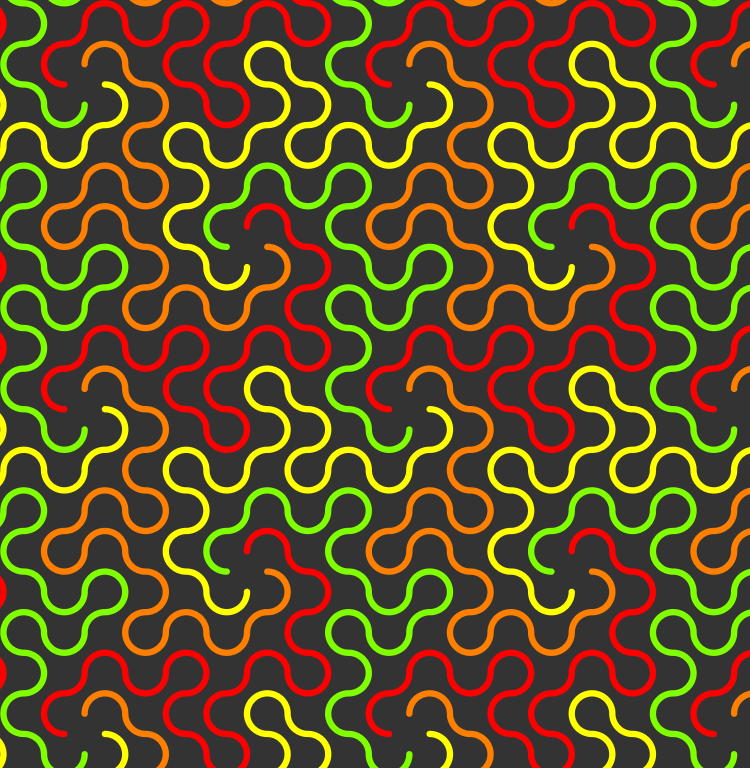
This pattern is drawn by a WebGL 2 fragment shader. Its source:

```glsl
#version 300 es
precision highp float;

uniform vec2 u_resolution;
out vec4 outColor;

// Distance to a quarter arc of radius 0.5 that enters along heading and leaves along next
float quarterArc(vec2 q, vec2 heading, vec2 next) {
    if (dot(q, heading) > 0.0 && dot(q, next) < 0.0) return abs(length(q) - 0.5);
    return min(length(q - 0.5 * heading), length(q + 0.5 * next));
}

// Distance to a rounded paper-folding curve, repeated every 8 cells
float foldedCurve(vec2 p, vec2 heading) {
    float dist = 8.0;
    vec2 corner = vec2(0.0);
    // The bit above the lowest set bit of n gives each turn; bit 5 flips the middle one
    for (int n = 33; n < 64; n++) {
        corner += heading;
        bool turnsLeft = (n & ((n & -n) << 1)) != 0;
        vec2 next = vec2(heading.y, -heading.x) * (turnsLeft ? -1.0 : 1.0);
        vec2 q = p - corner - 0.5 * (next - heading);
        q -= 8.0 * floor(q / 8.0 + 0.5);
        dist = min(dist, quarterArc(q, heading, next));
        heading = next;
    }
    return dist;
}

void main() {
    // Cell units, with the origin where four curves start
    float cellsPerHeight = 18.92;
    vec2 p = (gl_FragCoord.xy / u_resolution.y - vec2(0.1102, 0.89)) * cellsPerHeight;
    float pixel = cellsPerHeight / u_resolution.y;

    vec3 yellow = vec3(1.0, 1.0, 0.0);
    vec3 orange = vec3(1.0, 0.5, 0.0);
    vec3 red = vec3(1.0, 0.0, 0.0);
    vec3 green = vec3(0.5, 1.0, 0.0);
    vec3 strokes[4] = vec3[4](yellow, orange, red, green);

    // Four copies, each a quarter turn from the last
    vec3 color = vec3(0.2);
    vec2 heading = vec2(1.0, 0.0);
    for (int i = 0; i < 4; i++) {
        float edge = foldedCurve(p, heading) - 0.078;
        color = mix(color, strokes[i], clamp(0.5 - edge / pixel, 0.0, 1.0));
        heading = vec2(-heading.y, heading.x);
    }
    outColor = vec4(color, 1.0);
}
```
